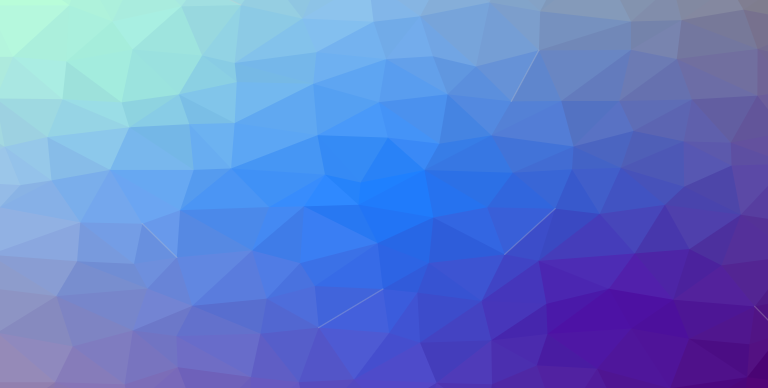
Write a WebGL 1 fragment shader that draws this background.

```glsl
precision highp float;
// Low-poly mesh of flat triangles over a mint, azure and violet gradient.
uniform vec2 u_resolution;

// Mesh layout
const vec2 GRID = vec2(12.6, 9.6);      // cells across and up
const vec2 GRID_SHIFT = vec2(0.1, 0.27);
const float JITTER = 0.33;              // vertex offset in cells
const float FACET_TINT = 0.018;         // brightness spread between facets

// Faint seams on a few diagonals
const float SEAM_SHARE = 0.06;
const float SEAM_WIDTH = 0.0016;
const float SEAM_ALPHA = 0.28;

// Gradient stops, three by three
const vec3 TOP_LEFT = vec3(0.73, 1.00, 0.84);
const vec3 TOP_MID = vec3(0.53, 0.73, 0.92);
const vec3 TOP_RIGHT = vec3(0.50, 0.49, 0.56);
const vec3 MID_LEFT = vec3(0.58, 0.73, 0.91);
const vec3 CENTER = vec3(0.10, 0.49, 1.00);
const vec3 MID_RIGHT = vec3(0.34, 0.25, 0.63);
const vec3 LOW_LEFT = vec3(0.58, 0.51, 0.68);
const vec3 LOW_MID = vec3(0.31, 0.27, 0.77);
const vec3 LOW_RIGHT = vec3(0.30, 0.00, 0.44);

// Soft accents over the gradient
const vec3 MINT = vec3(0.68, 1.00, 0.86);
const vec2 MINT_AT = vec2(0.16, 0.84);
const vec3 VIOLET = vec3(0.33, 0.00, 0.65);
const vec2 VIOLET_AT = vec2(0.80, 0.20);

float hash(vec2 p) {
  return fract(sin(dot(p, vec2(127.1, 311.7))) * 43758.5);
}

vec3 threeStops(vec3 a, vec3 b, vec3 c, float t) {
  return t < 0.5 ? mix(a, b, 2.0 * t) : mix(b, c, 2.0 * t - 1.0);
}

float glow(vec2 uv, vec2 center, vec2 radius) {
  vec2 q = (uv - center) / radius;
  return exp(-dot(q, q));
}

vec3 gradient(vec2 uv) {
  uv = clamp(uv, 0.0, 1.0);
  vec3 low = threeStops(LOW_LEFT, LOW_MID, LOW_RIGHT, uv.x);
  vec3 mid = threeStops(MID_LEFT, CENTER, MID_RIGHT, uv.x);
  vec3 top = threeStops(TOP_LEFT, TOP_MID, TOP_RIGHT, uv.x);
  vec3 color = threeStops(low, mid, top, uv.y);
  color = mix(color, MINT, 0.6 * glow(uv, MINT_AT, vec2(0.13, 0.17)));
  return mix(color, VIOLET, 0.65 * glow(uv, VIOLET_AT, vec2(0.14, 0.17)));
}

// Jittered grid vertex, in cell units
vec2 vertex(vec2 id) {
  return id + JITTER * (2.0 * vec2(hash(id), hash(id + 57.3)) - 1.0);
}

vec2 toCanvas(vec2 g) {
  return (g + GRID_SHIFT) / GRID;
}

// Signed distance to a line, positive on its left
float edge(vec2 p, vec2 a, vec2 b) {
  vec2 e = b - a;
  return (e.x * (p.y - a.y) - e.y * (p.x - a.x)) / length(e);
}

float segment(vec2 p, vec2 a, vec2 b) {
  vec2 e = b - a;
  return length(p - a - e * clamp(dot(p - a, e) / dot(e, e), 0.0, 1.0));
}

// Facet colour weighted by its smooth coverage
vec4 facet(vec2 p, vec2 a, vec2 b, vec2 c, vec2 scale, float px) {
  vec2 middle = (a + b + c) / 3.0;
  float d = min(edge(p, a * scale, b * scale),
            min(edge(p, b * scale, c * scale), edge(p, c * scale, a * scale)));
  float cover = clamp(0.5 + d / px, 0.0, 1.0);
  float tint = FACET_TINT * (2.0 * hash(floor(middle * 400.0)) - 1.0);
  return vec4(gradient(middle) + tint, 1.0) * cover;
}

void main() {
  vec2 uv = gl_FragCoord.xy / u_resolution;
  vec2 scale = vec2(u_resolution.x / u_resolution.y, 1.0);
  vec2 p = uv * scale;
  float px = 1.0 / u_resolution.y;
  vec2 cell = floor(uv * GRID - GRID_SHIFT);
  vec4 sum = vec4(0.0);
  float seam = 0.0;

  // Gather the triangles of the nearby cells
  for (int j = -1; j <= 1; j++) {
    for (int i = -1; i <= 1; i++) {
      vec2 id = cell + vec2(float(i), float(j));
      vec2 a = vertex(id);
      vec2 b = vertex(id + vec2(1.0, 0.0));
      vec2 c = vertex(id + vec2(1.0, 1.0));
      vec2 d = vertex(id + vec2(0.0, 1.0));
      // Split along the shorter diagonal, always from a to c
      if (distance(b, d) < distance(a, c)) {
        vec2 first = a;
        a = b; b = c; c = d; d = first;
      }
      a = toCanvas(a); b = toCanvas(b); c = toCanvas(c); d = toCanvas(d);
      sum += facet(p, a, b, c, scale, px) + facet(p, a, c, d, scale, px);
      float line = SEAM_WIDTH - segment(p, a * scale, c * scale);
      seam = max(seam, step(hash(id + 19.7), SEAM_SHARE) * clamp(0.5 + line / px, 0.0, 1.0));
    }
  }

  vec3 color = sum.rgb / max(sum.a, 0.0001);
  gl_FragColor = vec4(mix(color, vec3(0.8), SEAM_ALPHA * seam), 1.0);
}
```
